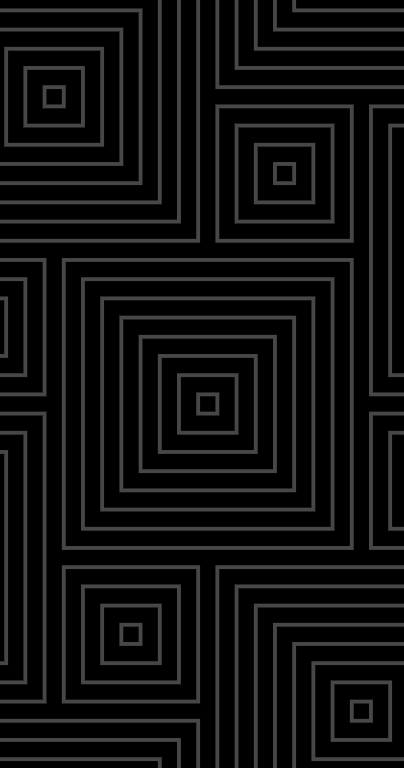
Reproduce this pattern procedurally as a WebGL 2 fragment shader.

```glsl
#version 300 es
precision highp float;
// Concentric square outlines filling a tiling of large and small squares.

uniform vec2 u_resolution;
out vec4 fragColor;

const float PITCHES_PER_HEIGHT = 40.0;       // ring spacings in the canvas height
const float RINGS_SMALL = 4.0;               // rings in a small square
const float LINE_WIDTH = 0.2;                // in ring spacings
const vec2 CENTER_SHIFT = vec2(0.3, -1.04);  // middle large square, in ring spacings
const vec3 BACKGROUND = vec3(0.0);
const vec3 LINE_COLOR = vec3(0.28);

// Centre of the square that covers a point, in units of the small square.
// Five grid cells repeat: four form a large square, the fifth is a small one.
vec2 squareCenter(vec2 point) {
    vec2 cell = floor(point);
    int kind = int(mod(cell.x + 3.0 * cell.y + 0.5, 5.0));
    if (kind == 2) return cell + 0.5;
    bool isLeft = kind == 0 || kind == 3;
    bool isBottom = kind < 2;
    return cell + vec2(isLeft, isBottom);
}

// Distance to the nearest ring's centre line, in ring spacings.
float ringDistance(vec2 point) {
    vec2 grid = point / (2.0 * RINGS_SMALL) + 1.0;
    vec2 offset = abs(grid - squareCenter(grid)) * 2.0 * RINGS_SMALL;
    return abs(fract(max(offset.x, offset.y)) - 0.5);
}

void main() {
    float pixel = PITCHES_PER_HEIGHT / u_resolution.y;
    vec2 point = (gl_FragCoord.xy - 0.5 * u_resolution) * pixel - CENTER_SHIFT;

    // Coverage of the pixel by the line gives a smooth edge.
    float edge = 0.5 * LINE_WIDTH - ringDistance(point);
    float coverage = clamp(edge / pixel + 0.5, 0.0, 1.0);
    fragColor = vec4(mix(BACKGROUND, LINE_COLOR, coverage), 1.0);
}
```
